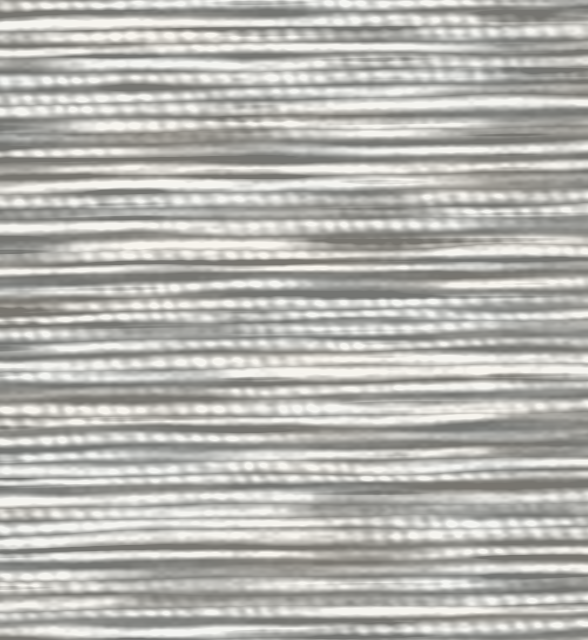
Give the GLSL for this texture, as a WebGL 1 fragment shader.

```glsl
precision highp float;
uniform vec2 u_resolution;

float hash(vec2 p) {
  vec3 q = fract(vec3(p.xyx) * 0.1031);
  q += dot(q, q.yzx + 33.33);
  return fract((q.x + q.y) * q.z);
}

float noise(vec2 p) {
  vec2 i = floor(p);
  vec2 f = fract(p);
  f = f * f * (3.0 - 2.0 * f);
  return mix(mix(hash(i), hash(i + vec2(1.0, 0.0)), f.x),
             mix(hash(i + vec2(0.0, 1.0)), hash(i + 1.0), f.x), f.y);
}

// Brightness of one beaded yarn lying in the given row
float yarn(float x, float y, float row) {
  float wander = noise(vec2(x * 5.0, row * 7.0 + 400.0)) - 0.5;
  float center = row + 0.5 + 0.4 * (hash(vec2(row, 17.0)) - 0.5) + 0.35 * wander;
  float width = mix(0.42, 0.72, hash(vec2(row, 53.0)));
  width *= 0.8 + 0.4 * noise(vec2(x * 9.0, row * 5.0 + 90.0));

  // Twisted beads swell and fade along the yarn
  float d = (y - center) / width;
  float phase = x * 210.0 + 5.0 * noise(vec2(x * 14.0, row * 3.0)) + d * 1.2 + row * 2.4;
  float beadiness = smoothstep(0.25, 0.8, noise(vec2(x * 3.0, row * 11.0 + 30.0)));
  float bead = 0.5 + 0.5 * sin(phase);
  float cover = smoothstep(0.08, 0.4, noise(vec2(x * 3.5, row * 13.0 + 200.0)));
  float strength = mix(0.35, 1.06, cover) * (1.0 - 0.32 * beadiness * (1.0 - bead));
  return strength * (1.0 - smoothstep(0.05, 1.0, abs(d)));
}

void main() {
  vec2 p = gl_FragCoord.xy / u_resolution.y;

  // Slightly rising, gently bowed rows
  float bow = 0.004 * (noise(vec2(p.x * 3.0, p.y * 6.0)) - 0.5);
  float y = (p.y - 0.012 * p.x + bow) * 43.0 + 20.0;

  float light = 0.0;
  for (int i = -1; i <= 1; i++) {
    light = max(light, yarn(p.x, y, floor(y) + float(i)));
  }

  // Split strands, long fibres and fine mottling
  float strand = noise(vec2(p.x * 7.0, y * 2.7 + 60.0)) - 0.5;
  float fibre = noise(vec2(p.x * 24.0 + 9.0, y * 3.6)) - 0.5;
  float mottle = noise(vec2(p.x * 95.0, y * 3.9 + 31.0)) - 0.5;
  light += 0.30 * strand + (0.12 + 0.2 * light) * fibre + (0.08 + 0.16 * light) * mottle;

  // Thin shadowed gaps between split strands
  float gap = noise(vec2(p.x * 5.0 + 70.0, y * 2.3 + 11.0));
  light -= 0.35 * smoothstep(0.72, 0.92, gap);
  light = clamp(light, -0.06, 1.0);

  // Neutral grey to warm white with faint warm and cool patches
  vec3 color = mix(vec3(0.49, 0.488, 0.47), vec3(0.965, 0.96, 0.94), light);
  float warmth = noise(vec2(p.x * 4.0 + 3.0, y * 0.8)) - 0.5;
  color += vec3(0.022, 0.0, -0.02) * warmth;
  gl_FragColor = vec4(color, 1.0);
}
```
